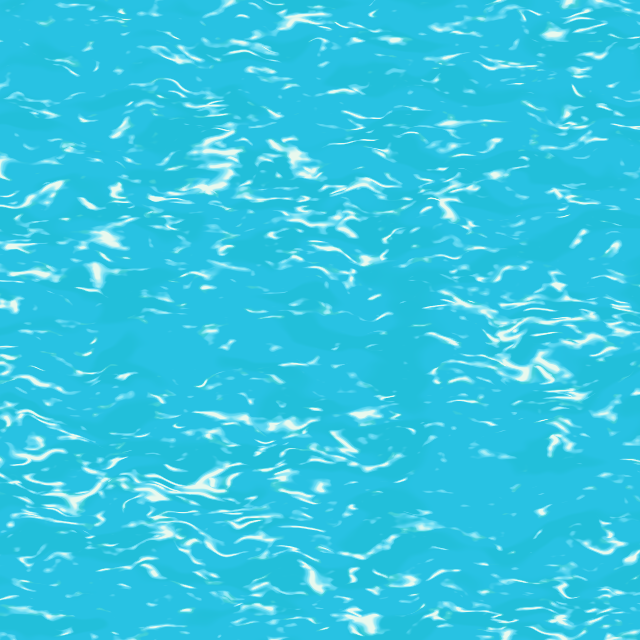
Give the GLSL for this texture, as a three.js fragment shader.

```glsl
// Bright turquoise water with thin, broken, mostly horizontal glints.
varying vec2 vUv;

const vec3 WATER  = vec3(0.155, 0.760, 0.890);
const vec3 SHADE  = vec3(0.135, 0.750, 0.855);
const vec3 RIPPLE = vec3(0.360, 0.840, 0.945);
const vec3 TEAL   = vec3(0.250, 0.810, 0.850);
const vec3 PALE   = vec3(0.580, 0.910, 0.960);
const vec3 GLINT  = vec3(0.910, 0.975, 0.935);

float hash(vec2 cell) {
  vec3 q = fract(vec3(cell.xyx) * 0.1031);
  q += dot(q, q.yzx + 33.33);
  return fract((q.x + q.y) * q.z);
}

// Dot product of a random unit gradient with the offset from its lattice corner.
float corner(vec2 cell, vec2 offset) {
  float angle = 6.28318 * hash(cell);
  return dot(vec2(cos(angle), sin(angle)), offset);
}

float gradientNoise(vec2 p) {
  vec2 i = floor(p);
  vec2 f = p - i;
  vec2 u = f * f * f * (f * (f * 6.0 - 15.0) + 10.0);
  vec2 e = vec2(1.0, 0.0);
  float low  = mix(corner(i, f), corner(i + e.xy, f - e.xy), u.x);
  float high = mix(corner(i + e.yx, f - e.yx), corner(i + e.xx, f - e.xx), u.x);
  return 1.3 * mix(low, high, u.y);
}

// Bend the surface so that streaks rise and fall gently.
vec2 bend(vec2 p) {
  vec2 sway = vec2(gradientNoise(p * vec2(8.0, 15.0) + 31.7),
                   gradientNoise(p * vec2(9.0, 13.0) + 72.3));
  float wobble = gradientNoise(p * vec2(27.0, 38.0) + 15.1);
  return p + sway * vec2(0.035, 0.026) + wobble * vec2(0.0, 0.007);
}

// Thin crest lines, kept only where the patch noise is high.
float crests(vec2 p, vec2 scale, float width, float boost, float seed) {
  float line = 1.0 - smoothstep(0.0, width, abs(gradientNoise(p * scale + seed)));
  float patches = gradientNoise(p * scale * vec2(1.15, 0.95) + seed * 2.3 + 40.6);
  return line * smoothstep(0.06, 0.60, patches + boost);
}

// Colour of the water for a crest height from 0 to 1.
vec3 shadeWater(float height, float tone, float tint) {
  vec3 base = mix(WATER, SHADE, smoothstep(0.02, 0.22, tone));
  vec3 ripple = mix(RIPPLE, TEAL, smoothstep(0.10, 0.35, tint));
  vec3 color = mix(base, ripple, smoothstep(0.05, 0.38, height));
  color = mix(color, PALE, smoothstep(0.38, 0.68, height));
  return mix(color, GLINT, smoothstep(0.66, 0.94, height));
}

void main() {
  vec2 p = bend(vUv);

  // Wide calm and lively areas, plus small flecks that fray the crests.
  float swell = gradientNoise(vUv * vec2(3.0, 4.5) + 8.4);
  float fleck = gradientNoise(vUv * vec2(60.0, 115.0) + 3.9);
  float boost = 0.35 * swell + 0.30 * fleck;

  // Layers of crests, each shorter and finer than the one before.
  float height = 0.0;
  vec2 scale = vec2(11.0, 37.0);
  for (int i = 0; i < 2; i++) {
    float seed = 17.3 + 29.1 * float(i);
    height = max(height, crests(p, scale, 0.30, boost, seed));
    scale *= vec2(1.75, 1.55);
  }

  float tone = gradientNoise(p * vec2(7.0, 22.0) + 55.2) + 0.3 * swell;
  float tint = gradientNoise(p * vec2(24.0, 60.0) + 91.8);
  gl_FragColor = vec4(shadeWater(height, tone, tint), 1.0);
}
```
